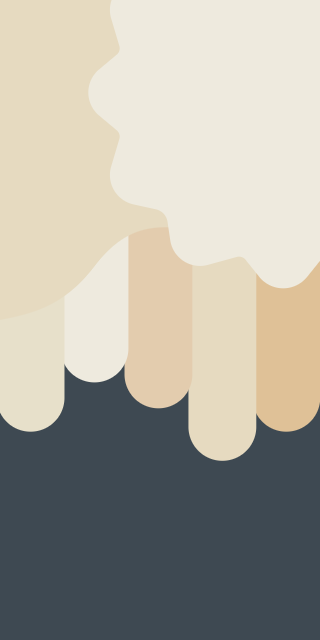
A Shadertoy shader for this background:

```glsl
const vec3 SLATE = vec3(0.243, 0.288, 0.322);
const vec3 SAND = vec3(0.900, 0.855, 0.753);
const vec3 CREAM = vec3(0.934, 0.918, 0.871);

// Circles along the cream edge: centre and radius, negative for notches
const int CIRCLES = 11;
const vec3 rim[CIRCLES] = vec3[](
    vec3(0.348, 2.089, -0.026), vec3(0.4375, 1.969, 0.094),
    vec3(0.348, 1.849, -0.026), vec3(0.370, 1.711, 0.094),
    vec3(0.348, 1.573, -0.026), vec3(0.4375, 1.453, 0.094),
    vec3(0.477, 1.300, -0.047), vec3(0.625, 1.263, 0.094),
    vec3(0.747, 1.172, -0.026), vec3(0.885, 1.195, 0.096),
    vec3(1.023, 1.172, -0.026));

float coverage(float dist) {
    return clamp(0.5 - dist * iResolution.y / 2.0, 0.0, 1.0);
}

// Distance to edge a-b from the origin; flips inside on a diagonal ray hit
float edgeDistance(vec2 a, vec2 b, inout bool inside) {
    float sideA = a.x - a.y;
    float sideB = b.x - b.y;
    if ((sideA > 0.0) != (sideB > 0.0)) {
        if (mix(a.x, b.x, sideA / (sideA - sideB)) < 0.0) inside = !inside;
    }
    vec2 ab = b - a;
    float t = clamp(-dot(a, ab) / max(dot(ab, ab), 1e-8), 0.0, 1.0);
    return length(a + ab * t);
}

float creamDistance(vec2 p) {
    bool inside = false;
    float d = 1e3;
    vec2 previous = vec2(0.0);

    // Polygon through the tangent points of neighbouring circles
    for (int i = 0; i < CIRCLES - 1; i++) {
        vec3 c0 = rim[i];
        vec3 c1 = rim[i + 1];
        vec2 along = normalize(c1.xy - c0.xy);
        float k = (c0.z - c1.z) / distance(c0.xy, c1.xy);
        vec2 normal = k * along + sqrt(1.0 - k * k) * vec2(along.y, -along.x);
        vec2 a = c0.xy + c0.z * normal - p;
        vec2 b = c1.xy + c1.z * normal - p;
        if (i > 0) d = min(d, edgeDistance(previous, a, inside));
        d = min(d, edgeDistance(a, b, inside));
        previous = b;
    }
    if (inside) d = -d;

    // Add the lobes and carve the notches
    for (int i = 0; i < CIRCLES; i++) {
        float disc = distance(p, rim[i].xy) - abs(rim[i].z);
        d = rim[i].z > 0.0 ? min(d, disc) : max(d, -disc);
    }
    return d;
}

// Lower edge of the sand, rising in an S shape
float sandEdge(float x) {
    float t = x / 0.297;
    float s = clamp((0.53 - x) / 0.233, 0.0, 1.0);
    return t < 1.0 ? 1.0 + 0.06 * t + 0.11 * t * t * t
                   : 1.29 - 0.12 * pow(s, 2.54);
}

void mainImage(out vec4 fragColor, in vec2 fragCoord) {
    vec2 p = fragCoord / iResolution.xy * vec2(1.0, 2.0);
    vec3 color = SLATE;

    // Round-ended columns, each overlapping the one to its right
    float ends[5] = float[](0.757, 0.911, 0.830, 0.666, 0.757);
    vec3 tints[5] = vec3[](vec3(0.906, 0.878, 0.792), CREAM,
        vec3(0.890, 0.800, 0.682), SAND, vec3(0.873, 0.757, 0.592));
    for (int i = 4; i >= 0; i--) {
        vec2 q = p - vec2(0.0955 + 0.1998 * float(i), ends[i]);
        q.y = min(q.y, 0.0);
        color = mix(color, tints[i], coverage(length(q) - 0.106));
    }

    // Sand and cream layers
    color = mix(color, SAND, coverage((sandEdge(p.x) - p.y) / 1.3));
    color = mix(color, CREAM, coverage(creamDistance(p)));
    fragColor = vec4(color, 1.0);
}
```
